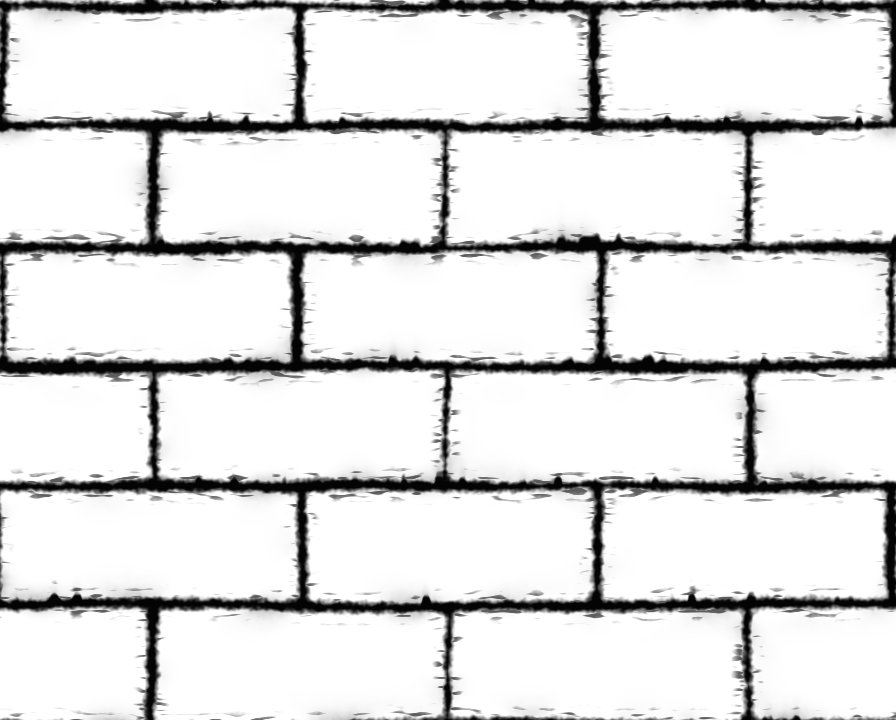
Reproduce this pattern procedurally as a WebGL 2 fragment shader.

```glsl
#version 300 es
precision highp float;

uniform vec2 u_resolution;
out vec4 fragColor;

const vec2 BRICKS = vec2(3.0, 6.0);     // repeats across and down
const float BRICK_LENGTH = 2.485;       // in course heights
const float COURSE_SHIFT = 0.05;        // lowest bed lies just below the canvas
const vec3 BRICK_COLOR = vec3(1.0);
const vec3 MORTAR_COLOR = vec3(0.015);

vec2 hash2(vec2 p) {
    vec3 h = fract(p.xyx * vec3(0.1031, 0.1030, 0.0973));
    h += dot(h, h.yzx + 33.33);
    return fract((h.xx + h.yz) * h.zy);
}

vec2 gradientAt(vec2 cell) {
    float angle = 6.28319 * hash2(cell + 71.0).x;
    return vec2(cos(angle), sin(angle));
}

// Gradient noise, roughly -0.7 to 0.7
float gradientNoise(vec2 p) {
    vec2 i = floor(p);
    vec2 f = p - i;
    vec2 w = f * f * f * (f * (f * 6.0 - 15.0) + 10.0);
    vec2 e = vec2(1.0, 0.0);
    float low = mix(dot(gradientAt(i), f), dot(gradientAt(i + e), f - e), w.x);
    float high = mix(dot(gradientAt(i + e.yx), f - e.yx),
                     dot(gradientAt(i + 1.0), f - 1.0), w.x);
    return mix(low, high, w.y);
}

float smoothMin(float a, float b, float k) {
    float h = max(k - abs(a - b), 0.0) / k;
    return min(a, b) - 0.25 * h * h * k;
}

// Height above the wandering centre line of a bed
float bedOffset(vec2 p, float bed) {
    float wander = 0.055 * gradientNoise(vec2(p.x * 0.55, bed * 7.3 + 0.4));
    return p.y - bed - wander;
}

// Bed joint, with crumbs of mortar piled on its upper edge
float bedDistance(vec2 p, float bed, float dy) {
    float halfWidth = 0.041 + 0.026 * gradientNoise(vec2(p.x * 0.9, bed * 5.7 + 20.3));
    float crumbs = smoothstep(0.08, 0.5, gradientNoise(vec2(p.x * 10.0, bed * 3.7 + 0.5)));
    float patches = smoothstep(-0.25, 0.3, gradientNoise(vec2(p.x * 1.3, bed * 9.1 + 5.5)));
    float pile = 0.055 * crumbs * patches * smoothstep(-0.01, 0.02, dy);
    return abs(dy) - halfWidth - pile;
}

// Upright joint, with its own shift, lean and width
float uprightDistance(vec2 p, float course) {
    float u = p.x / BRICK_LENGTH + 0.5 * mod(course + 1.0, 2.0);
    float joint = floor(u + 0.5);
    vec2 id = vec2(joint, course);
    vec2 placement = hash2(id + 13.0) - 0.5;
    vec2 shape = hash2(id + 47.0);
    float height = p.y - course - 0.5;
    float bend = 0.025 * gradientNoise(vec2(p.y * 3.0, joint * 4.3 + 0.5));
    float dx = (u - joint) * BRICK_LENGTH - 0.09 * placement.x - 0.06 * placement.y * height - bend;
    float swell = 0.016 * gradientNoise(vec2(p.y * 5.0, joint * 6.7 + 9.5));
    return abs(dx) - mix(0.024, 0.048, shape.x) - swell;
}

// Small flecks and broken strokes close to the joints
float flecks(vec2 p, float d) {
    float grain = gradientNoise(p * vec2(6.0, 27.0) + 3.7);
    float clusters = gradientNoise(p * vec2(1.7, 2.3) + 31.0);
    float reach = 1.0 - smoothstep(0.02, 0.12, d);
    return smoothstep(0.18, 0.42, grain + 0.35 * clusters) * reach;
}

// Faint grey smear fading into the brick
float smudge(vec2 p, float d) {
    float patches = smoothstep(0.0, 0.5, gradientNoise(p * vec2(1.6, 2.1) + 57.0));
    return 0.3 * patches * exp(-18.0 * max(d, 0.0));
}

void main() {
    vec2 uv = gl_FragCoord.xy / u_resolution;
    vec2 p = uv * BRICKS * vec2(BRICK_LENGTH, 1.0) + vec2(0.0, COURSE_SHIFT);

    // Joint layout
    float bed = floor(p.y + 0.5);
    float dy = bedOffset(p, bed);
    float course = dy < 0.0 ? bed - 1.0 : bed;
    float d = smoothMin(bedDistance(p, bed, dy), uprightDistance(p, course), 0.07);

    // Rough edges
    d += 0.026 * gradientNoise(p * vec2(9.0, 13.0));
    d += 0.016 * gradientNoise(p * 25.0 + 11.0);

    // Ink, with an edge no sharper than one pixel
    float soft = max(0.028, 0.7 * BRICKS.y / u_resolution.y);
    float ink = 1.0 - smoothstep(-soft, soft, d);
    ink = max(ink, 0.65 * flecks(p, d));
    ink = max(ink, smudge(p, d));
    fragColor = vec4(mix(BRICK_COLOR, MORTAR_COLOR, ink), 1.0);
}
```
